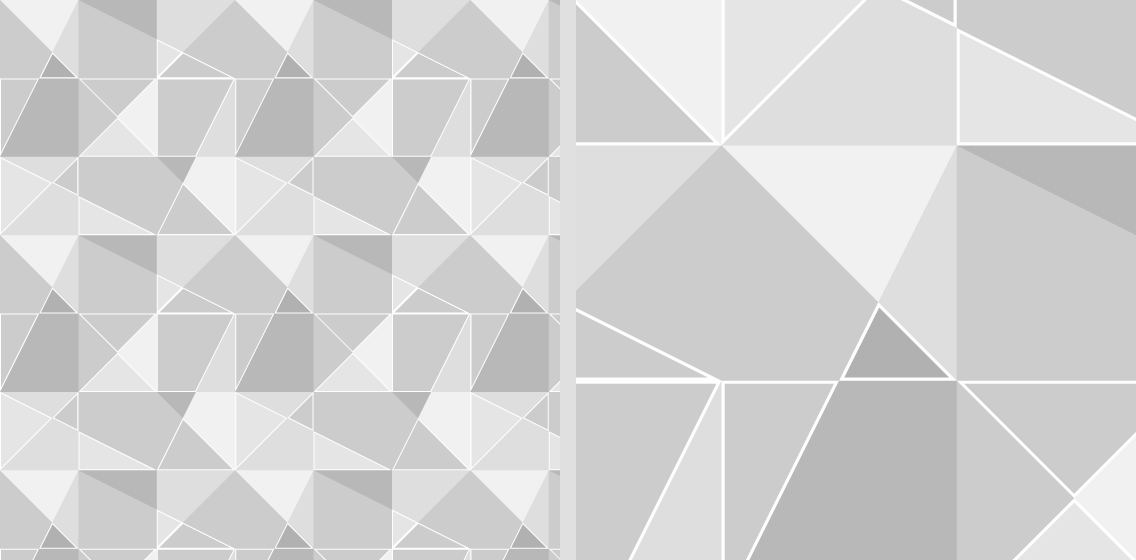
Left: the whole. Right: its middle third, enlarged.
Reproduce this pattern procedurally as a WebGL 1 fragment shader.

```glsl
precision highp float;

uniform vec2 u_resolution;

// Signed distance to the line dot(line.xy, p) + line.z = 0
float cutDistance(vec2 p, vec3 line) {
  return (dot(line.xy, p) + line.z) / length(line.xy);
}

// A unit cell split by two cuts. Facet order: (-,-), (+,-), (-,+), (+,+).
// Facets flagged in "outlined" get a white stroke along their inner edge.
float splitCell(vec2 p, vec3 cutA, vec3 cutB, vec4 tones, vec4 outlined) {
  float a = cutDistance(p, cutA);
  float b = cutDistance(p, cutB);
  vec2 sideA = vec2(step(a, 0.0), 1.0 - step(a, 0.0));
  vec2 sideB = vec2(step(b, 0.0), 1.0 - step(b, 0.0));
  vec4 facet = vec4(sideA * sideB.x, sideA * sideB.y);

  vec2 border = min(p, 1.0 - p);
  float inset = min(min(abs(a), abs(b)), min(border.x, border.y));
  float stroke = dot(outlined, facet) * step(inset, 0.0135);
  return mix(dot(tones, facet), 0.995, stroke);
}

// Three by three cells form one repeat, with y running downward
float facetTone(vec2 position) {
  vec2 cell = mod(floor(position), 3.0);
  vec2 p = fract(position);
  vec3 noCut = vec3(1.0, 0.0, -9.0);
  vec3 falling = vec3(1.0, -1.0, 0.0);
  vec3 rising = vec3(1.0, 1.0, -1.0);

  // Top row
  if (cell.y < 0.5) {
    if (cell.x < 0.5)
      return splitCell(p, falling, vec3(1.0, 0.5, -1.0),
        vec4(0.80, 0.945, 0.695, 0.87), vec4(0.0, 0.0, 1.0, 0.0));
    if (cell.x < 1.5)
      return splitCell(p, noCut, vec3(0.5, -1.0, 0.0),
        vec4(0.80, 0.80, 0.72, 0.72), vec4(0.0));
    return splitCell(p, rising, vec3(-0.5, 1.0, -0.5),
      vec4(0.87, 0.80, 0.90, 0.80), vec4(0.0, 0.0, 1.0, 1.0));
  }

  // Middle row
  if (cell.y < 1.5) {
    if (cell.x < 0.5)
      return splitCell(p, noCut, vec3(1.0, 0.5, -0.5),
        vec4(0.80, 0.80, 0.72, 0.72), vec4(1.0, 0.0, 0.0, 0.0));
    if (cell.x < 1.5)
      return splitCell(p, falling, rising,
        vec4(0.80, 0.80, 0.90, 0.945), vec4(0.0, 1.0, 1.0, 0.0));
    return splitCell(p, noCut, vec3(1.0, 0.5, -1.0),
      vec4(0.80, 0.80, 0.87, 0.87), vec4(1.0, 0.0, 0.0, 0.0));
  }

  // Bottom row
  if (cell.x < 0.5)
    return splitCell(p, rising, vec3(-0.5, 1.0, 0.0),
      vec4(0.87, 0.80, 0.90, 0.87), vec4(0.0, 1.0, 1.0, 0.0));
  if (cell.x < 1.5)
    return splitCell(p, noCut, vec3(-0.5, 1.0, -0.5),
      vec4(0.80, 0.80, 0.90, 0.90), vec4(0.0, 0.0, 1.0, 0.0));
  return splitCell(p, falling, vec3(1.0, 0.5, -0.5),
    vec4(0.80, 0.72, 0.80, 0.945), vec4(0.0, 0.0, 1.0, 0.0));
}

void main() {
  // Average a 4 by 4 grid of samples to smooth every edge
  float tone = 0.0;
  for (int j = 0; j < 4; j++) {
    for (int i = 0; i < 4; i++) {
      vec2 offset = (vec2(float(i), float(j)) + 0.5) / 4.0 - 0.5;
      vec2 point = gl_FragCoord.xy + offset;
      point.y = u_resolution.y - point.y;
      tone += facetTone(point / u_resolution.y * 7.144) / 16.0;
    }
  }
  gl_FragColor = vec4(vec3(tone), 1.0);
}
```
